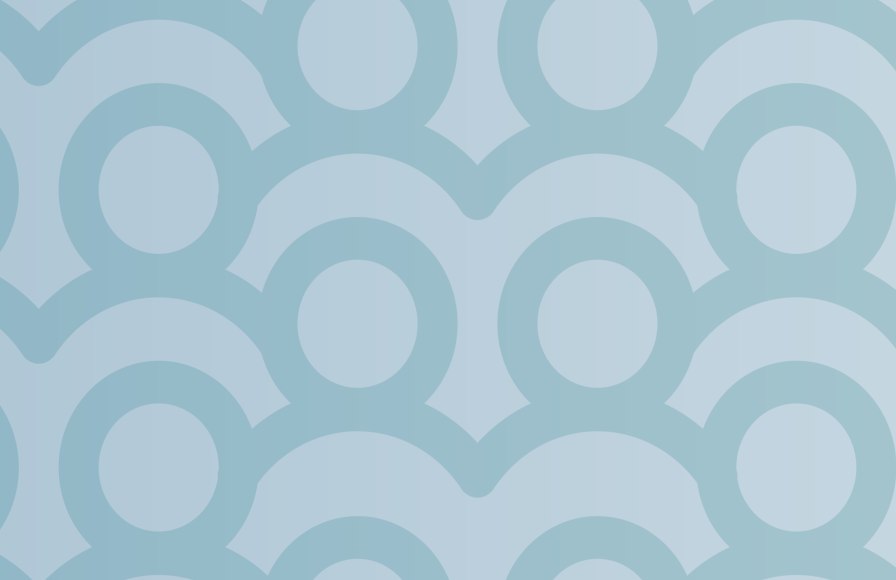
A WebGL 1 fragment shader for this pattern:

```glsl
precision highp float;
// Half-drop pairs of rings under joined scallop arcs, teal on a pale blue gradient.

uniform vec2 u_resolution;

// Lengths are fractions of the canvas height.
const vec2 PITCH = vec2(0.7565, 0.4787);      // column and row spacing
const vec2 FIRST_PAIR = vec2(0.8233, 0.4418); // middle of the reference pair
const float COLUMN_SHIFT = 0.2309;            // rise of every other column
const float HALF_GAP = 0.2068;                // pair middle to ring centre
const float RING_RADIUS = 0.138;
const float ARC_RADIUS = 0.253;
const float ARC_RISE = 0.0602;                // arc centre above ring centre
const float HALF_STROKE = 0.0345;
const float STRETCH = 1.067;                  // vertical elongation
const float LOW_RING_DROP = 0.037;            // lowest rings hang further down

float ringDistance(vec2 p, float radius) {
  return abs(length(p) - radius);
}

// Upper arc of a circle, ending at +-halfSpan with round caps.
float arcDistance(vec2 p, float radius, float halfSpan) {
  p.x = abs(p.x);
  vec2 tip = vec2(halfSpan, sqrt(radius * radius - halfSpan * halfSpan));
  bool insideSpan = p.x * tip.y < p.y * tip.x;
  return insideSpan ? ringDistance(p, radius) : length(p - tip);
}

// Distance to one mirrored pair of rings and its two arcs.
float pairDistance(vec2 p, vec2 center) {
  vec2 q = p - center;
  q.x = abs(q.x) - HALF_GAP;
  float drop = LOW_RING_DROP * step(center.y, 0.0);
  vec2 ringPoint = vec2(q.x, (q.y + drop) / STRETCH);
  vec2 arcPoint = vec2(q.x, (q.y - ARC_RISE) / STRETCH);
  return min(ringDistance(ringPoint, RING_RADIUS),
             arcDistance(arcPoint, ARC_RADIUS, HALF_GAP));
}

// Nearest centreline over the surrounding lattice cells.
float patternDistance(vec2 p) {
  float nearest = 10.0;
  float column = floor((p.x - FIRST_PAIR.x) / PITCH.x + 0.5);
  for (int i = -1; i <= 1; i++) {
    float k = column + float(i);
    vec2 origin = FIRST_PAIR + vec2(k * PITCH.x, mod(k, 2.0) * COLUMN_SHIFT);
    float row = floor((p.y - origin.y) / PITCH.y + 0.5);
    for (int j = -1; j <= 1; j++) {
      vec2 center = origin + vec2(0.0, (row + float(j)) * PITCH.y);
      nearest = min(nearest, pairDistance(p, center));
    }
  }
  return nearest;
}

void main() {
  vec2 p = gl_FragCoord.xy / u_resolution.y;
  float across = gl_FragCoord.x / u_resolution.x;
  float pixel = 1.0 / u_resolution.y;

  // Both colours lighten from left to right.
  vec3 ground = mix(vec3(0.69, 0.78, 0.84), vec3(0.77, 0.84, 0.88), across);
  vec3 stroke = mix(vec3(0.57, 0.72, 0.78), vec3(0.64, 0.77, 0.805), across);

  float edge = patternDistance(p) - HALF_STROKE;
  float ink = 1.0 - smoothstep(-0.75 * pixel, 0.75 * pixel, edge);
  gl_FragColor = vec4(mix(ground, stroke, ink), 1.0);
}
```
